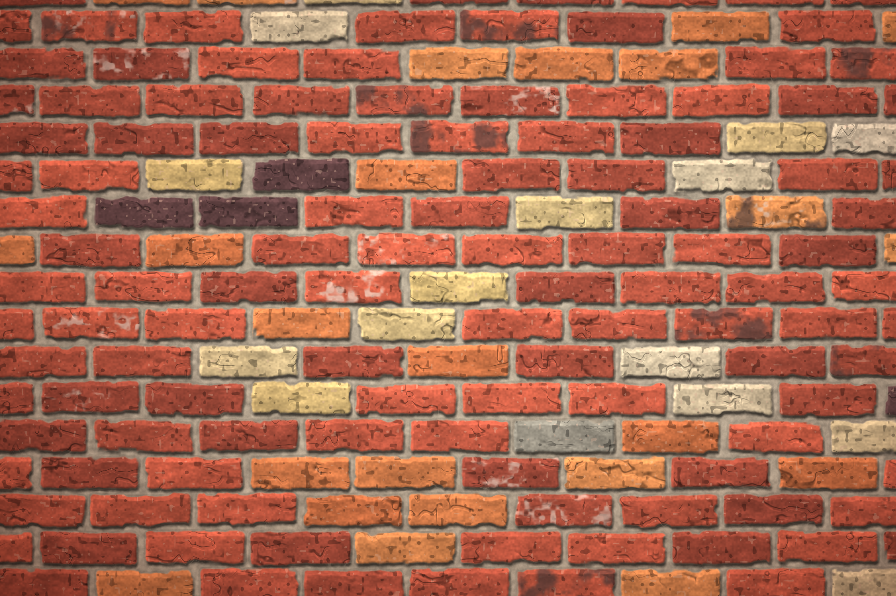
Reproduce this texture procedurally as a WebGL 1 fragment shader.

```glsl
precision highp float;
uniform vec2 u_resolution;

float hash(vec2 p) {
  return fract(sin(dot(p, vec2(12.9898, 78.233))) * 43758.5453);
}

float noise(vec2 p) {
  vec2 i = floor(p), f = fract(p);
  f = f * f * (3.0 - 2.0 * f);
  return mix(mix(hash(i), hash(i + vec2(1.0, 0.0)), f.x),
             mix(hash(i + vec2(0.0, 1.0)), hash(i + 1.0), f.x), f.y);
}

float fbm(vec2 p) {
  float sum = 0.0, amp = 0.5;
  for (int i = 0; i < 4; i++) {
    sum += amp * noise(p);
    p = p * 2.03 + 17.3;
    amp *= 0.5;
  }
  return sum;
}

// Running bond, one unit per course: xy = place in the cell, zw = brick id
vec4 bond(vec2 p) {
  p.y += 0.06 * (noise(p * vec2(0.35, 0.6)) - 0.5);
  float row = floor(p.y);
  float x = (p.x - mix(0.973, 2.418, mod(row, 2.0))) / 2.832;
  x += 0.03 * (hash(vec2(row, 3.7)) - 0.5);
  return vec4((fract(x) - 0.5) * 2.832, fract(p.y) - 0.5, floor(x), row);
}

// Signed distance to a brick with uneven size and chipped edges
float brickDistance(vec2 p, vec4 b) {
  vec2 id = b.zw;
  vec2 halfSize = vec2(1.29 + 0.06 * hash(id + 4.1), 0.395 + 0.035 * hash(id + 8.3));
  vec2 place = b.xy - 0.05 * (vec2(hash(id + 1.9), hash(id + 6.2)) - 0.5);
  place.y += place.x * 0.025 * (hash(id + 2.6) - 0.5);
  vec2 q = abs(place) - halfSize + 0.09;
  float d = length(max(q, 0.0)) + min(max(q.x, q.y), 0.0) - 0.09;
  float chip = smoothstep(0.62, 0.85, noise(p * 2.3 + id * 5.0));
  return d + 0.09 * (fbm(p * 4.0) - 0.47) + 0.07 * chip;
}

// Thin broken creases running along a brick
float creases(vec2 p, vec2 id) {
  vec2 q = p * vec2(1.1, 3.2) + id * 7.7;
  float line = abs(noise(q + 0.8 * noise(p * 5.0)) - 0.5);
  return smoothstep(0.06, 0.0, line) * smoothstep(0.45, 0.7, noise(p * 2.1 + id * 3.0));
}

float height(vec2 p) {
  vec4 b = bond(p);
  float slab = smoothstep(0.06, -0.07, brickDistance(p, b));
  float face = 0.8 + 0.35 * fbm(p * vec2(3.0, 5.0) + b.zw * 9.0) - 0.22 * creases(p, b.zw);
  return mix(0.22 * fbm(p * 9.0), face, slab);
}

vec3 brickColor(vec2 id) {
  float kind = hash(id + 0.37), tone = hash(id + 5.21);
  vec3 c = mix(vec3(0.59, 0.28, 0.22), vec3(0.80, 0.38, 0.28), tone);
  vec3 orange = mix(vec3(0.78, 0.44, 0.27), vec3(0.86, 0.57, 0.34), tone);
  vec3 cream = mix(vec3(0.80, 0.68, 0.43), vec3(0.82, 0.77, 0.68), tone);
  vec3 gray = mix(vec3(0.52, 0.50, 0.44), vec3(0.62, 0.60, 0.55), tone);
  c = mix(c, orange, step(0.76, kind));
  c = mix(c, cream, step(0.89, kind));
  c = mix(c, gray, step(0.95, kind));
  return mix(c, vec3(0.36, 0.25, 0.25), step(0.975, kind));
}

void main() {
  vec2 uv = gl_FragCoord.xy / u_resolution;
  float pixel = 16.01 / u_resolution.y;
  vec2 p = gl_FragCoord.xy * pixel;
  p.y = 15.81 - p.y;

  vec4 b = bond(p);
  vec2 id = b.zw;
  float d = brickDistance(p, b);
  float edge = max(0.03, 0.7 * pixel);
  float cover = smoothstep(edge, -edge, d);

  // Sandy mortar, shaded close to the bricks
  vec3 mortar = vec3(0.70, 0.65, 0.57) * (0.82 + 0.36 * fbm(p * 6.0));
  mortar *= 0.8 + 0.2 * smoothstep(0.0, 0.1, d);

  // Fired clay with blotches, grain and creases
  vec3 clay = brickColor(id);
  clay *= 0.80 + 0.42 * fbm(p * vec2(1.6, 3.0) + id * 4.0);
  clay *= 0.92 + 0.16 * noise(p * 19.0);
  clay *= 1.0 - 0.28 * creases(p, id);
  clay *= 1.0 - 0.3 * smoothstep(0.76, 0.88, noise(p * 8.0 + 31.0));

  // Lime scuffs, heavy on a few bricks, and soot on others
  float worn = step(0.87, hash(id + 9.4));
  float scuff = smoothstep(0.5, 0.68, fbm(p * vec2(1.8, 2.6) + 40.0));
  scuff *= worn * smoothstep(0.3, 0.6, noise(p * 7.0));
  clay = mix(clay, vec3(0.86, 0.78, 0.72), 0.7 * scuff);
  float specks = smoothstep(0.84, 0.93, noise(p * 10.0 + 71.0));
  clay = mix(clay, vec3(0.85, 0.70, 0.60), 0.35 * specks);
  float soot = step(0.95, hash(id + 3.3)) * smoothstep(0.42, 0.65, fbm(p * 1.7 + 13.0));
  clay = mix(clay, vec3(0.30, 0.24, 0.23), 0.7 * soot);

  // Light from above: bright upper edges, shadow under each brick
  float relief = height(p) - height(p + vec2(-0.03, -0.09));
  vec3 color = mix(mortar, clay, cover) * (1.0 + clamp(relief, -0.75, 0.3) * 0.75);

  // Brighter middle, darker and redder rim
  vec2 away = (uv - vec2(0.54, 0.56)) * vec2(1.0, 0.9);
  float falloff = dot(away, away);
  color *= 1.1 - falloff * vec3(0.75, 0.95, 1.0);
  gl_FragColor = vec4(clamp(color, 0.0, 1.0), 1.0);
}
```
